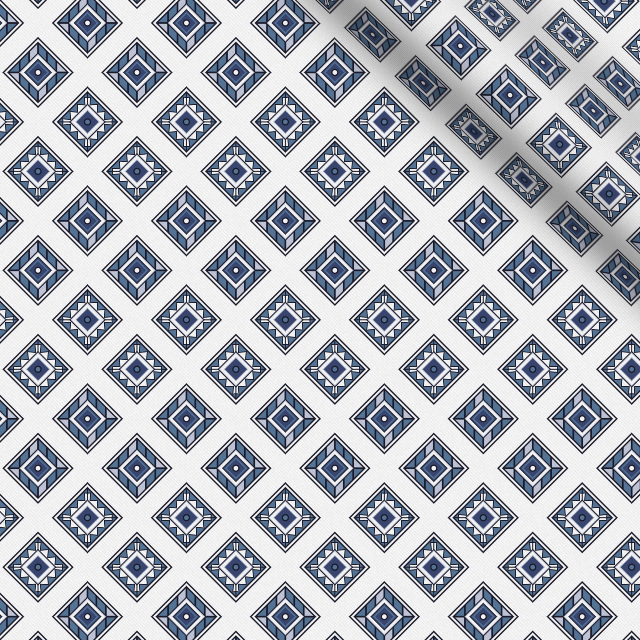
Write a three.js fragment shader that draws this pattern.

```glsl
// Staggered rows of two kinds of blue geometric diamonds on white cloth with a soft fold.
#define ROW_STEP 0.0773
#define ORIGIN vec2(0.1367, 0.0365)
#define HALF_CELL 89.0
#define LINE 1.5
#define WHITE vec3(0.945, 0.945, 0.947)
#define LAVENDER vec3(0.74, 0.76, 0.83)
#define BLUE vec3(0.33, 0.45, 0.58)
#define INDIGO vec3(0.22, 0.27, 0.43)
#define INK vec3(0.10, 0.10, 0.16)
#define SHADOW 0.34
#define WEAVE 0.035

varying vec2 vUv;

float hash(vec2 p) {
  return fract(sin(dot(p, vec2(127.1, 311.7))) * 43758.5);
}

// Coverage of the side where dist is negative
float inside(float dist, float aa) {
  return 1.0 - smoothstep(-aa, aa, dist);
}

void fill(inout vec3 col, vec3 paint, float dist, float aa) {
  col = mix(col, paint, inside(dist, aa));
}

// Ring of slanted panels with split corners
vec3 panelRing(vec2 q, float aa) {
  float ax = abs(q.x);
  bool falling = q.x * q.y < 0.0;
  bool pale = (ax < 16.0 && falling) || (ax > 33.0 && !falling);
  vec3 col = pale ? LAVENDER : BLUE;
  float seam = min(ax, min(abs(ax - 16.0), abs(ax - 33.0)));
  if (ax > 33.0) seam = min(seam, abs(q.y));
  fill(col, INK, seam - LINE, aa * 0.7);
  return col;
}

// Ring of white teeth against blue
vec3 toothRing(vec2 q, float d, float aa) {
  float along = abs(q.x) - abs(q.y);
  float tooth = abs(mod(along + 13.0, 26.0) - 13.0);
  float edge = d - 35.0 - tooth * 1.15;
  vec3 col = mix(BLUE, WHITE, inside(edge, aa));
  fill(col, INK, abs(edge) - LINE * 1.2, aa);
  fill(col, INK, min(abs(q.x), abs(q.y)) - LINE * 0.6, aa * 0.7);
  return col;
}

vec3 diamond(vec2 q, bool toothed, float aa) {
  float d = abs(q.x) + abs(q.y);
  vec3 col = WHITE;

  // Double outline around the patterned ring
  fill(col, INK, d - 64.0, aa);
  fill(col, WHITE, d - 60.5, aa);
  fill(col, INK, d - 55.5, aa);
  vec3 ring = toothed ? toothRing(q, d, aa) : panelRing(q, aa);
  fill(col, ring, d - 52.0, aa);

  // Nested core
  float core = toothed ? 33.0 : 36.0;
  fill(col, INK, d - core, aa);
  fill(col, LAVENDER, d - core + 2.5, aa);
  fill(col, WHITE, d - core + 4.5, aa);
  fill(col, toothed ? LAVENDER : INK, d - core + 11.0, aa);
  fill(col, INDIGO, d - core + 13.0, aa);
  if (!toothed) {
    fill(col, BLUE, d - 20.0, aa);
    fill(col, INDIGO, d - 16.5, aa);
  }
  float eye = length(q);
  fill(col, INK, eye - 6.5, aa * 0.7);
  fill(col, toothed ? BLUE : WHITE, eye - 4.2, aa * 0.7);
  return col;
}

void main() {
  // Fold squeezes the cloth along the rising diagonal
  float across = vUv.x + vUv.y - 1.0 - 0.05 * (vUv.x - vUv.y + 0.09);
  float gather = 0.0703 * smoothstep(0.469, 0.612, across)
               + 0.1706 * smoothstep(0.638, 0.9375, across);
  vec2 cloth = vUv + 0.5 * gather;

  // Diagonal lattice; rows change kind in pairs
  vec2 grid = (cloth - ORIGIN) / ROW_STEP;
  float aa = HALF_CELL * 0.6 * length(fwidth(grid));
  vec2 lattice = 0.5 * vec2(grid.x + grid.y, grid.x - grid.y);
  vec2 id = floor(lattice + 0.5);
  vec2 local = lattice - id;
  vec2 q = HALF_CELL * vec2(local.x + local.y, local.x - local.y);
  float phase = mod(id.x - id.y, 4.0);
  vec3 col = diamond(q, phase > 0.5 && phase < 2.5, aa);

  // Twill weave and fine grain
  float twill = sin((cloth.x + cloth.y) * 1150.0);
  float grain = hash(floor(vUv * 400.0)) - 0.5;
  col *= 1.0 + WEAVE * (0.6 * twill + 0.6 * grain);

  // Shade in the valleys of the fold
  float valley = exp(-pow((across - 0.55) / 0.065, 2.0));
  float ripple = exp(-pow((across - 0.79) / 0.07, 2.0));
  col *= 1.0 - SHADOW * valley - 0.4 * SHADOW * ripple;
  gl_FragColor = vec4(col, 1.0);
}
```
